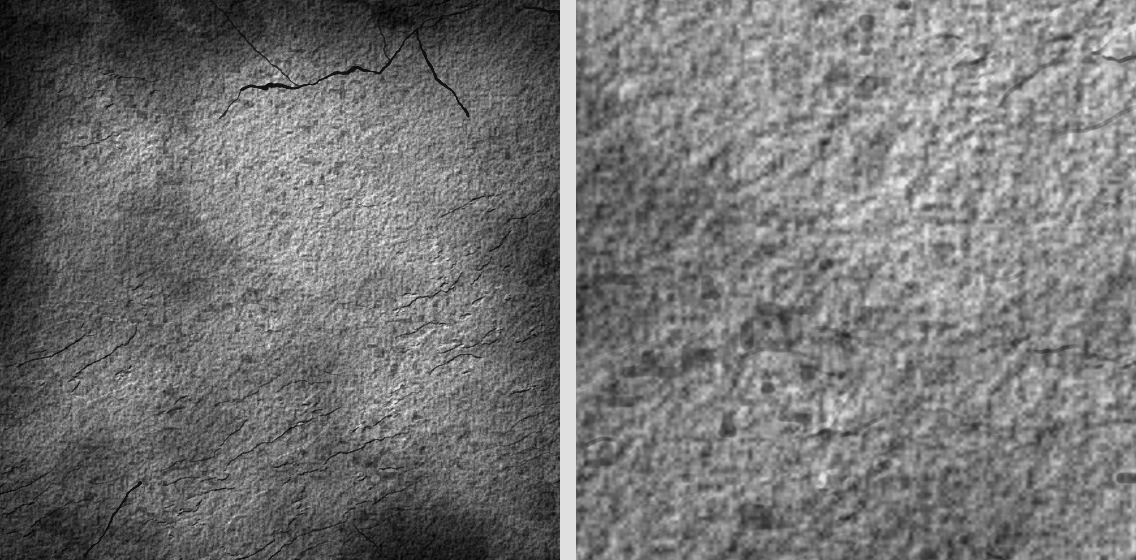
Left: the whole. Right: its middle third, enlarged.
Write a Shadertoy shader that draws this texture.

```glsl
// Weathered grey plaster wall: a soft glow in the middle, dark top and corners,
// flaking ledges from a terraced noise relief lit from the upper left,
// fine gritty grain, and a few jagged dark cracks drawn as warped segments.

#define BASE_TONE 0.325
#define GLOW 0.19
#define MOTTLE 0.50
#define LEDGE_LEVELS 9.0
#define LEDGE_STRENGTH 0.42
#define LEDGE_SLANT 0.30
#define GRAIN 0.21
#define CRACK_WIDTH 0.0020
#define CRACK_JITTER 0.045
#define SOFT_EDGE 0.0016

const int CRACK_COUNT = 12;
const int WIDE_CRACKS = 7;

// Each crack runs from xy to zw; the wide ones come first.
const vec4 CRACKS[CRACK_COUNT] = vec4[](
    vec4(0.43, 0.84, 0.53, 0.85), vec4(0.53, 0.85, 0.68, 0.88),
    vec4(0.68, 0.88, 0.75, 0.95), vec4(0.75, 0.95, 0.77, 0.87),
    vec4(0.77, 0.87, 0.85, 0.79), vec4(0.25, 0.13, 0.15, 0.00),
    vec4(0.94, 1.00, 1.01, 0.97),
    vec4(0.75, 0.95, 0.85, 1.00), vec4(0.39, 0.79, 0.43, 0.84),
    vec4(0.36, 1.00, 0.53, 0.85), vec4(0.67, 0.98, 0.70, 0.90),
    vec4(0.64, 0.07, 0.69, 0.00));

float hash(vec2 cell) {
    vec3 h = fract(vec3(cell.xyx) * 0.1031);
    h += dot(h, h.yzx + 33.33);
    return fract((h.x + h.y) * h.z);
}

float noise(vec2 p) {
    vec2 c = floor(p), f = fract(p);
    f = f * f * f * (f * (f * 6.0 - 15.0) + 10.0);
    return mix(mix(hash(c), hash(c + vec2(1, 0)), f.x),
               mix(hash(c + vec2(0, 1)), hash(c + vec2(1, 1)), f.x), f.y);
}

float fbm(vec2 p, int octaves) {
    float sum = 0.0, amp = 0.5, total = 0.0;
    for (int i = 0; i < octaves; i++) {
        sum += amp * noise(p);
        total += amp;
        amp *= 0.5;
        p = mat2(0.8, 0.6, -0.6, 0.8) * p * 2.03 + 17.3;
    }
    return sum / total;
}

// Stepped height of the plaster layers, stretched along the slant
float layers(vec2 p) {
    vec2 q = vec2(p.x, p.y - LEDGE_SLANT * p.x) * vec2(3.2, 6.0);
    float s = fbm(q + 41.0, 7) * LEDGE_LEVELS;
    return floor(s) + smoothstep(0.0, 0.10, fract(s));
}

// Difference of a noise field along the light direction
float litGrain(vec2 p) {
    return noise(p) - noise(p + vec2(-0.6, 0.6));
}

float segmentDistance(vec2 p, vec2 a, vec2 b) {
    vec2 ab = b - a;
    float t = clamp(dot(p - a, ab) / dot(ab, ab), 0.0, 1.0);
    return length(p - a - t * ab);
}

float cracks(vec2 p) {
    vec2 warp = vec2(fbm(p * 13.0 + 5.0, 5), fbm(p * 13.0 + 71.0, 5)) - 0.5;
    vec2 q = p + CRACK_JITTER * warp;
    float uneven = 0.35 + 1.1 * noise(p * 28.0);
    float mask = 0.0;
    for (int i = 0; i < CRACK_COUNT; i++) {
        float width = CRACK_WIDTH * uneven * (i < WIDE_CRACKS ? 1.0 : 0.4);
        float d = segmentDistance(q, CRACKS[i].xy, CRACKS[i].zw);
        float line = 1.0 - smoothstep(width, width + SOFT_EDGE, d);
        mask = max(mask, line * (i < WIDE_CRACKS ? 0.92 : 0.7));
    }
    return mask;
}

// Broad light and dark areas of the wall
float wallTone(vec2 p) {
    vec2 fromGlow = p - vec2(0.51, 0.56);
    float tone = BASE_TONE + GLOW * exp(-5.0 * dot(fromGlow, fromGlow));
    tone += 0.13 * exp(-35.0 * dot(p - vec2(0.95, 0.1), p - vec2(0.95, 0.1)));
    tone += MOTTLE * (fbm(p * 4.0 + 9.0, 5) - 0.5);
    tone -= smoothstep(0.74, 1.0, p.y) * mix(0.20, 0.11, p.x);
    vec2 border = min(p, 1.0 - p);
    tone *= mix(0.68, 1.0, smoothstep(-0.02, 0.13, min(border.x, border.y)));
    float peeled = fbm(p * vec2(4.5, 6.0) + 23.0, 6);
    return tone - 0.07 * smoothstep(0.56, 0.585, peeled);
}

void mainImage(out vec4 fragColor, in vec2 fragCoord) {
    vec2 p = fragCoord / iResolution.xy;
    float tone = max(wallTone(p), 0.06);

    // Ledges: strong shadows, weaker highlights, mostly in the lower half
    vec2 toLight = vec2(-0.0012, 0.0022);
    float slope = layers(p - toLight * 0.5) - layers(p + toLight * 0.5);
    float rough = smoothstep(0.32, 0.75, fbm(p * 5.0 + 60.0, 4) + 0.30 * (0.65 - p.y));
    tone += tone * LEDGE_STRENGTH * 2.0 * rough * clamp(slope, -0.85, 0.35);

    // Grit, vertical weave and small pits
    float grit = litGrain(p * 210.0) + 0.6 * litGrain(p * 95.0 + 13.0);
    grit += 0.9 * (noise(p * 430.0) - 0.5);
    grit += 0.45 * (noise(p * vec2(330.0, 60.0)) - 0.5);
    tone += GRAIN * (0.25 + 1.6 * tone) * grit;
    float pits = smoothstep(0.74, 0.9, noise(p * vec2(85.0, 110.0) + 3.0));
    tone *= 1.0 - 0.35 * pits * smoothstep(0.4, 0.65, fbm(p * 7.0 + 31.0, 3));

    tone = mix(tone, 0.04, cracks(p));
    fragColor = vec4(vec3(clamp(tone, 0.02, 0.9)), 1.0);
}
```
